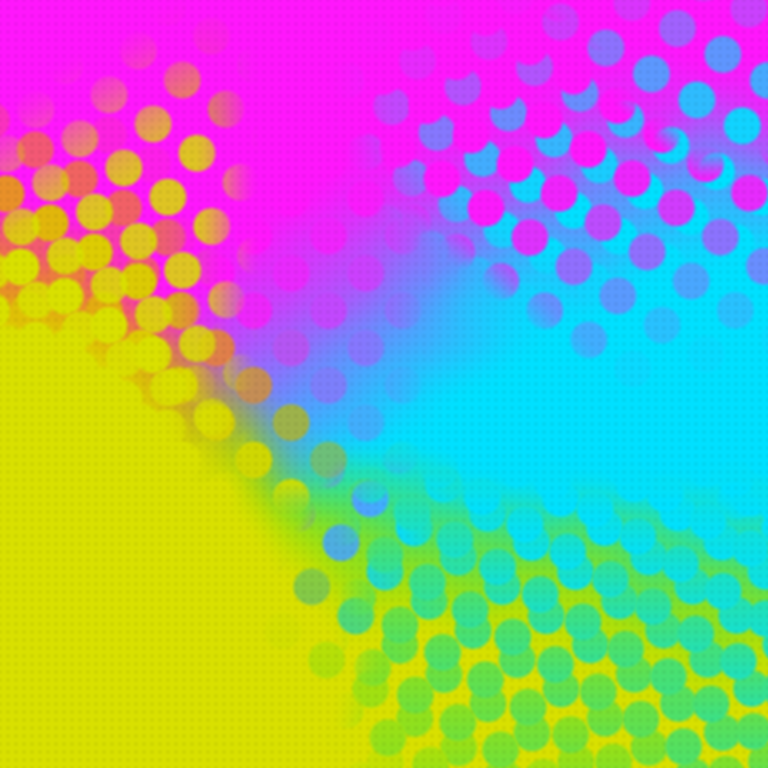
Write a three.js fragment shader that draws this background.

```glsl
#define MAGENTA vec3(1.0, 0.09, 0.99)
#define CYAN vec3(0.0, 0.88, 1.0)
#define YELLOW vec3(0.85, 0.88, 0.0)
#define PITCH 0.0688
#define DOT_RADIUS 0.0238
#define DOT_SOFT 0.004
#define SCREEN_ANGLE 0.586
#define CROSS_ANGLE 0.785
#define BLUE_ANGLE 0.519
#define WOBBLE 0.05
#define WEAVE_COUNT 96.0
#define WEAVE_DEPTH 0.045

varying vec2 vUv;

float hash(vec2 p) {
  return fract(sin(dot(p, vec2(127.1, 311.7))) * 43758.5453);
}

float noise(vec2 p) {
  vec2 i = floor(p);
  vec2 f = fract(p);
  f = f * f * (3.0 - 2.0 * f);
  float low = mix(hash(i), hash(i + vec2(1.0, 0.0)), f.x);
  float high = mix(hash(i + vec2(0.0, 1.0)), hash(i + 1.0), f.x);
  return mix(low, high, f.y);
}

// Falls from 1 to 0 as v passes from a to b, with a < b
float fall(float a, float b, float v) {
  return 1.0 - smoothstep(a, b, v);
}

// Three inks meeting along two curved borders
vec3 inkField(vec2 p) {
  float y = p.y + WOBBLE * (noise(p * 13.0) - 0.5);
  float away = 1.0 - p.x;
  float magentaEdge = 0.8 - 0.66 * away * away;
  float yellowEdge = 0.36 - 0.11 * p.x + 0.28 * fall(0.05, 0.49, p.x);
  float magenta = smoothstep(magentaEdge - 0.13 - 0.24 * away,
    magentaEdge + 0.13 + 0.16 * away, y);
  float yellow = fall(yellowEdge - 0.11 - 0.1 * p.x, yellowEdge + 0.12 + 0.02 * p.x, y);
  vec3 under = mix(CYAN, MAGENTA, magenta);
  // Blue fades faster, giving lime and gold in the blends
  float blueLoss = 1.0 - (1.0 - yellow) * (1.0 - yellow);
  return mix(under, YELLOW, vec3(yellow, yellow, blueLoss));
}

// Rotated dot screen; each dot takes its ink from a shifted place
vec3 dotScreen(vec3 base, vec2 p, vec2 anchor, float angle, float pitch, vec2 shift, float mask) {
  float c = cos(angle);
  float s = sin(angle);
  vec2 across = vec2(c, -s);
  vec2 up = vec2(s, c);
  vec2 q = p - anchor;
  vec2 cell = floor(vec2(dot(q, across), dot(q, up)) / pitch + 0.5);
  vec2 center = anchor + pitch * (cell.x * across + cell.y * up);
  float cover = fall(DOT_RADIUS - DOT_SOFT, DOT_RADIUS + DOT_SOFT, length(p - center));
  return mix(base, inkField(center + shift), cover * mask);
}

void main() {
  vec2 p = vUv;
  vec3 color = inkField(p);

  // Soft diagonal screen through the middle
  float middle = fall(0.46, 0.58, p.x) * smoothstep(0.32, 0.38, p.y);
  color = dotScreen(color, p, vec2(0.379, 0.547), CROSS_ANGLE, PITCH,
    vec2(-0.07, 0.0), middle);

  // Salmon dots, then gold dots rising into the magenta
  float leftSide = fall(0.2, 0.3, p.x);
  color = dotScreen(color, p, vec2(0.046, 0.805), SCREEN_ANGLE, PITCH,
    vec2(-0.02, -0.12), leftSide);
  float upperLeft = fall(0.25, 0.34, p.x) * fall(0.64, 0.88, p.y - 0.6 * p.x);
  color = dotScreen(color, p, vec2(0.180, 0.934), SCREEN_ANGLE, PITCH,
    vec2(-0.06, -0.38), upperLeft * 0.86);

  // Blue dots, then magenta dots that cut them into crescents
  float diagonal = p.x + p.y;
  float blueArea = smoothstep(0.42, 0.52, p.x) * smoothstep(1.2, 1.37, diagonal)
    * smoothstep(0.58, 0.7, p.y);
  color = dotScreen(color, p, vec2(0.789, 0.9375), BLUE_ANGLE, PITCH * 0.991,
    vec2(0.0, -0.15), blueArea);
  float cutArea = max(fall(1.66, 1.73, diagonal), fall(0.76, 0.82, p.y));
  cutArea *= smoothstep(0.42, 0.47, p.x) * smoothstep(1.24, 1.33, diagonal);
  color = dotScreen(color, p, vec2(0.518, 0.805), SCREEN_ANGLE, PITCH,
    vec2(0.0, 0.12), cutArea);

  // Two close screens of green and cyan dots over the yellow
  float lower = fall(0.34, 0.42, p.y) * smoothstep(0.225, 0.27, p.x - 0.5 * p.y);
  float slowRise = 0.24 - 0.6 * p.y;
  float rise = mix(0.2 - 0.2 * p.y, slowRise, smoothstep(0.45, 0.6, p.x));
  color = dotScreen(color, p, vec2(0.406, 0.236), SCREEN_ANGLE, PITCH,
    vec2(-0.06, rise), lower);
  float lowerRight = lower * smoothstep(0.43, 0.5, p.x);
  color = dotScreen(color, p, vec2(0.632, 0.115), SCREEN_ANGLE - 0.015, PITCH * 0.96,
    vec2(-0.03, slowRise), lowerRight);

  // Fine woven grid
  vec2 thread = 0.5 + 0.5 * cos(6.28318 * p * WEAVE_COUNT);
  color *= 1.0 - WEAVE_DEPTH * thread.x * thread.y;

  gl_FragColor = vec4(color, 1.0);
}
```
